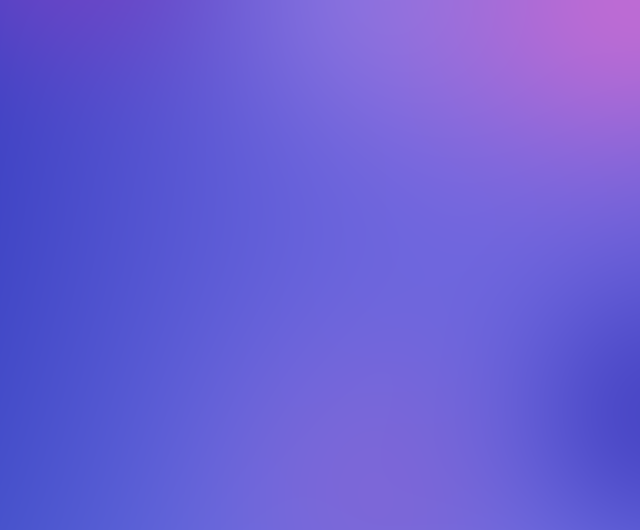
This background is drawn by a WebGL 2 fragment shader. Its source:

```glsl
#version 300 es
precision highp float;
// A soft colour wash: an indigo-to-blue ramp runs from left to right and
// brightens toward the floor. Wide Gaussian glows of violet, lavender, orchid
// and pink are mixed over it, with one indigo shade at the right edge.

#define INDIGO   vec3(0.25, 0.265, 0.77)
#define BLUE     vec3(0.41, 0.39, 0.87)
#define FLOOR    vec3(0.03, 0.06, 0.03)
#define VIOLET   vec3(0.42, 0.26, 0.77)
#define LAVENDER vec3(0.55, 0.48, 0.89)
#define ORCHID   vec3(0.50, 0.40, 0.84)
#define SHADE    vec3(0.28, 0.27, 0.77)
#define PINK     vec3(0.74, 0.42, 0.83)
#define RAMP_RATE 1.95

uniform vec2 u_resolution;
out vec4 fragColor;

// Elliptical Gaussian falloff: 1 at the centre, 1/e at the radius
float glow(vec2 p, vec2 centre, vec2 radius) {
    vec2 d = (p - centre) / radius;
    return exp(-dot(d, d));
}

void main() {
    vec2 uv = gl_FragCoord.xy / u_resolution;

    // Base ramp and floor light
    float depth = 1.0 - uv.y;
    vec3 color = mix(INDIGO, BLUE, sin(uv.x * RAMP_RATE));
    color += FLOOR * depth * depth;

    // Upper glows
    color = mix(color, VIOLET, 0.90 * glow(uv, vec2(0.14, 1.08), vec2(0.25, 0.22)));
    color = mix(color, LAVENDER, 0.70 * glow(uv, vec2(0.62, 1.02), vec2(0.28, 0.28)));

    // Lower glow and the shade at the right edge
    color = mix(color, ORCHID, 0.85 * glow(uv, vec2(0.60, 0.08), vec2(0.25, 0.32)));
    color = mix(color, SHADE, 0.95 * glow(uv, vec2(1.03, 0.22), vec2(0.22, 0.28)));

    // Bright corner
    color = mix(color, PINK, glow(uv, vec2(1.0, 1.0), vec2(0.34, 0.32)));

    fragColor = vec4(color, 1.0);
}
```
